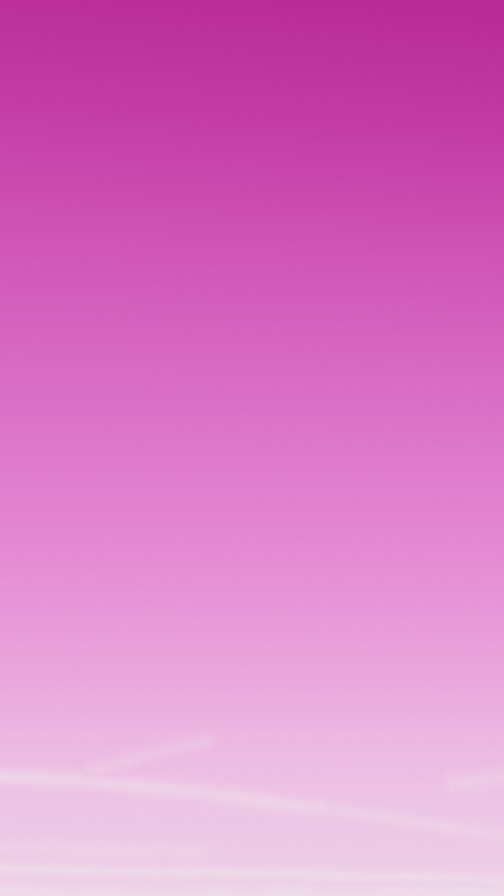
Write a WebGL 2 fragment shader that draws this background.

```glsl
#version 300 es
precision highp float;
// A magenta evening sky fading to pale pink at the horizon, with thin clouds.
// The sky is a ramp of colour stops over height; the clouds are soft strokes
// around line segments, bent and broken up by value noise.

uniform vec2 u_resolution;
out vec4 fragColor;

// Sky stops: rgb colour, and height above the lower edge (0 to 1)
const int STOPS = 9;
const vec4 SKY[STOPS] = vec4[](
    vec4(0.930, 0.815, 0.905, 0.00),
    vec4(0.930, 0.770, 0.900, 0.10),
    vec4(0.925, 0.715, 0.882, 0.18),
    vec4(0.918, 0.655, 0.866, 0.24),
    vec4(0.900, 0.550, 0.832, 0.37),
    vec4(0.850, 0.420, 0.768, 0.58),
    vec4(0.808, 0.320, 0.706, 0.74),
    vec4(0.765, 0.235, 0.645, 0.87),
    vec4(0.725, 0.175, 0.595, 1.00));

const vec3 CLOUD_COLOR = vec3(0.932, 0.870, 0.912);
const float TILT = 0.045;         // extra depth of colour at the upper right
const float WARP = 0.005;         // bending of the clouds
const float GRAIN = 0.008;
const float GRAIN_CELLS = 288.0;  // grain cells across the width

// Cloud strokes: start and end points
const int STROKES = 6;
const vec4 PATH[STROKES] = vec4[](
    vec4(-0.10, 0.134, 0.15, 0.130),
    vec4(0.15, 0.130, 0.64, 0.098),
    vec4(0.64, 0.098, 1.10, 0.062),
    vec4(0.18, 0.141, 0.41, 0.174),
    vec4(0.90, 0.123, 1.10, 0.139),
    vec4(-0.10, 0.058, 0.40, 0.050));
// Half width and strength of each stroke
const vec2 BRUSH[STROKES] = vec2[](
    vec2(0.010, 0.66), vec2(0.009, 0.62), vec2(0.007, 0.42),
    vec2(0.009, 0.34), vec2(0.010, 0.42), vec2(0.008, 0.30));

float hash(vec2 p) {
    p = fract(p * vec2(0.1031, 0.1030));
    p += dot(p, p.yx + 33.33);
    return fract((p.x + p.y) * p.x * 17.0);
}

float noise(vec2 p) {
    vec2 i = floor(p), f = fract(p);
    f = f * f * (3.0 - 2.0 * f);
    return mix(mix(hash(i), hash(i + vec2(1, 0)), f.x),
               mix(hash(i + vec2(0, 1)), hash(i + vec2(1, 1)), f.x), f.y);
}

float fbm(vec2 p) {
    float sum = 0.0, amp = 0.5;
    for (int i = 0; i < 4; i++) {
        sum += amp * noise(p);
        p = p * 2.03 + 17.0;
        amp *= 0.5;
    }
    return sum;
}

vec3 skyColor(float height) {
    vec3 color = SKY[0].rgb;
    for (int i = 1; i < STOPS; i++) {
        float t = clamp((height - SKY[i - 1].w) / (SKY[i].w - SKY[i - 1].w), 0.0, 1.0);
        color = mix(color, SKY[i].rgb, t);
    }
    return color;
}

// Soft stroke along a segment; distances are in canvas heights
float stroke(vec2 p, vec4 path, float halfWidth, float aspect) {
    vec2 scale = vec2(aspect, 1.0);
    vec2 a = path.xy * scale, b = path.zw * scale, q = p * scale;
    float t = clamp(dot(q - a, b - a) / dot(b - a, b - a), 0.0, 1.0);
    float d = length(q - mix(a, b, t)) / halfWidth;
    return exp(-d * d);
}

float cloudCover(vec2 uv, float aspect) {
    float wisp = fbm(uv * vec2(7.0, 70.0));
    vec2 p = uv + vec2(0.0, WARP * (2.0 * fbm(uv * vec2(6.0, 22.0)) - 1.0));
    float cover = 0.0;
    for (int i = 0; i < STROKES; i++)
        cover = max(cover, BRUSH[i].y * stroke(p, PATH[i], BRUSH[i].x, aspect));
    // Two long banks of cloud near the lower edge
    float upperBank = exp(-pow((p.y - mix(0.032, 0.017, uv.x)) / 0.007, 2.0));
    float lowerBank = 1.0 - smoothstep(0.0, 0.020, p.y);
    cover = max(cover, max(0.75 * upperBank, 0.80 * lowerBank));
    return cover * mix(0.65, 1.25, wisp);
}

void main() {
    vec2 uv = gl_FragCoord.xy / u_resolution;
    float aspect = u_resolution.x / u_resolution.y;

    float height = uv.y + TILT * (uv.x - 0.5) * smoothstep(0.4, 1.0, uv.y);
    vec3 color = skyColor(height);
    color = mix(color, CLOUD_COLOR, clamp(cloudCover(uv, aspect), 0.0, 1.0));

    vec2 cell = uv * vec2(1.0, 1.0 / aspect) * GRAIN_CELLS;
    color += GRAIN * (noise(cell) - 0.5);
    fragColor = vec4(color, 1.0);
}
```
